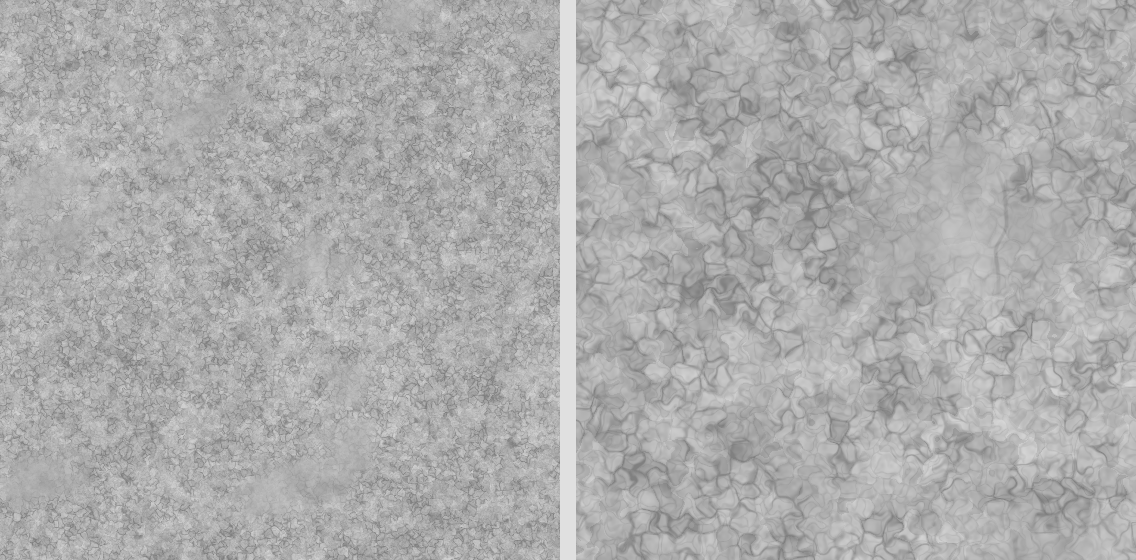
Left: the whole. Right: its middle third, enlarged.
Give the GLSL for this texture, as a WebGL 2 fragment shader.

```glsl
#version 300 es
precision highp float;
// Weathered grey mineral surface: pale, uneven grains split by darker seams.
// Two warped cellular layers give the grains; value noise varies their
// contrast, wears some patches smooth and adds a fine dusty tooth.

uniform vec2 u_resolution;
out vec4 fragColor;

const float BASE_GREY = 0.712;
const float COARSE_GRAINS = 86.0;  // grains across the canvas
const float FINE_GRAINS = 150.0;
const int CRACK_COUNT = 5;

// Integer hash giving two values in 0..1
vec2 hash2(vec2 cell, float seed) {
  uvec2 v = uvec2(ivec2(cell) + ivec2(int(seed) * 131 + 4096));
  v = v * 1664525u + 1013904223u;
  v.x += v.y * 1664525u;
  v.y += v.x * 1664525u;
  v ^= v >> 16u;
  v.x += v.y * 1664525u;
  v.y += v.x * 1664525u;
  v ^= v >> 16u;
  return vec2(v & 0xffffu) / 65535.0;
}

float valueNoise(vec2 p, float seed) {
  vec2 cell = floor(p);
  vec2 f = fract(p);
  f = f * f * (3.0 - 2.0 * f);
  float low = mix(hash2(cell, seed).x, hash2(cell + vec2(1, 0), seed).x, f.x);
  float high = mix(hash2(cell + vec2(0, 1), seed).x, hash2(cell + vec2(1, 1), seed).x, f.x);
  return mix(low, high, f.y);
}

float fbm(vec2 p, float seed) {
  float sum = 0.0;
  float weight = 0.53;
  for (int i = 0; i < 4; i++) {
    sum += weight * valueNoise(p, seed + float(i));
    p = mat2(1.6, 1.2, -1.2, 1.6) * p;
    weight *= 0.5;
  }
  return sum;
}

// Cellular grains: x = distance to centre, y = seam distance, z = grain tone
vec3 grains(vec2 p, float seed) {
  vec2 cell = floor(p);
  float nearest = 9.0;
  float second = 9.0;
  float tone = 0.0;
  for (int y = -1; y <= 1; y++) {
    for (int x = -1; x <= 1; x++) {
      vec2 id = cell + vec2(x, y);
      float d = distance(p, id + hash2(id, seed));
      if (d < nearest) {
        second = nearest;
        nearest = d;
        tone = hash2(id, seed + 7.0).x;
      } else {
        second = min(second, d);
      }
    }
  }
  return vec3(nearest, second - nearest, tone);
}

vec2 warp(vec2 p, float scale, float seed) {
  return vec2(valueNoise(p * scale, seed), valueNoise(p * scale, seed + 1.0)) - 0.5;
}

// Short, wandering, nearly upright hairlines
float cracks(vec2 p, float pixel) {
  float mask = 0.0;
  for (int i = 0; i < CRACK_COUNT; i++) {
    vec2 centre = hash2(vec2(i, 3), 50.0);
    float lean = hash2(vec2(i, 9), 51.0).x - 0.5;
    vec2 q = p - centre;
    float wander = (valueNoise(vec2(p.y * 60.0, float(i)), 52.0) - 0.5) * 0.008;
    float line = abs(q.x - lean * q.y - wander);
    float ends = 1.0 - smoothstep(0.02, 0.05, abs(q.y));
    mask = max(mask, ends * (1.0 - smoothstep(0.0004, 0.0012 + pixel, line)));
  }
  return mask;
}

void main() {
  vec2 p = gl_FragCoord.xy / u_resolution.y;
  float pixel = 1.0 / u_resolution.y;

  // Broad variation and worn patches
  float cloud = fbm(p * 7.0, 10.0) - 0.5;
  float clump = fbm(p * 30.0, 20.0) - 0.5;
  vec2 slanted = vec2(p.x + 0.5 * p.y, p.y - 0.5 * p.x);
  float worn = smoothstep(0.58, 0.74, fbm(slanted * vec2(5.0, 8.0), 30.0));
  float relief = mix(1.0, 0.35, worn);

  // Grain layers
  vec2 bent = p + warp(p, 150.0, 40.0) * 0.009;
  vec3 coarse = grains(bent * COARSE_GRAINS, 1.0);
  vec3 fine = grains((bent + warp(p, 260.0, 44.0) * 0.003) * FINE_GRAINS, 2.0);
  float coarseSeam = 1.0 - smoothstep(0.02, 0.30, coarse.y);
  float fineSeam = 1.0 - smoothstep(0.02, 0.35, fine.y);

  // Seams are mostly dark; around dull grains they turn into pale rims
  float depth = smoothstep(0.25, 0.6, valueNoise(p * 65.0, 60.0));
  float seamShade = mix(0.025, -0.105, depth) * coarseSeam;
  float dome = 0.035 * (0.45 - coarse.x);
  float grainTone = 0.085 * (coarse.z - 0.5) + 0.045 * (fine.z - 0.5);

  float grey = BASE_GREY + 0.075 * cloud + 0.13 * clump - 0.012 * worn;
  grey += relief * (seamShade + dome + grainTone - 0.045 * fineSeam);

  // Dusty tooth and hairlines
  grey += relief * 0.055 * (valueNoise(p * 380.0, 70.0) - 0.5);
  grey += 0.03 * (valueNoise(p * 210.0, 71.0) - 0.5);
  grey -= 0.07 * cracks(p, pixel);

  fragColor = vec4(vec3(clamp(grey, 0.5, 0.86)), 1.0);
}
```
